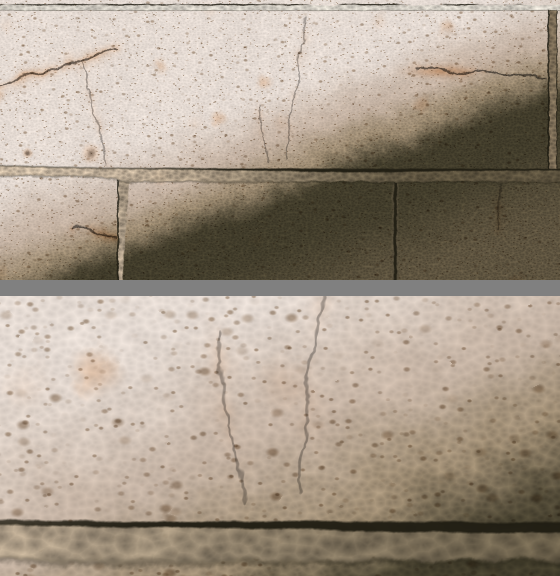
Top: the whole. Bottom: its middle third, enlarged.
Reproduce this texture procedurally as a WebGL 1 fragment shader.

```glsl
precision highp float;
// Weathered pale stone blocks with crumbling mortar, rusty cracks and a diagonal shadow.
uniform vec2 u_resolution;

float hash(vec2 p) {
  return fract(sin(dot(p, vec2(127.1, 311.7))) * 4375.85);
}

// Cellular noise: distance to the nearest point, and that point's random value.
vec2 cells(vec2 p) {
  vec2 id = floor(p), best = vec2(9.0, 0.0);
  for (int j = -1; j <= 1; j++) {
    for (int i = -1; i <= 1; i++) {
      vec2 c = id + vec2(float(i), float(j));
      float d = length(c + vec2(hash(c), hash(c + 37.0)) - p);
      if (d < best.x) best = vec2(d, hash(c + 71.0));
    }
  }
  return best;
}

// Layered, rotated sines, roughly -1 to 1.
float waves(vec2 p) {
  float sum = 0.0, amp = 0.5;
  for (int i = 0; i < 5; i++) {
    sum += amp * sin(p.x + 1.7 * sin(p.y)) * cos(p.y + 1.3 * sin(p.x * 0.7));
    p = mat2(1.6, 1.2, -1.2, 1.6) * p + 1.3;
    amp *= 0.6;
  }
  return sum;
}

float band(float x, float lo, float hi, float soft) {
  return smoothstep(lo - soft, lo + soft, x) * (1.0 - smoothstep(hi - soft, hi + soft, x));
}

// Distance to a wandering crack from a to b.
float crack(vec2 p, vec2 a, vec2 b) {
  vec2 d = b - a;
  p += 0.016 * vec2(waves(p * 17.0), waves(p.yx * 19.0 + 4.0));
  return length(p - a - d * clamp(dot(p - a, d) / dot(d, d), 0.0, 1.0));
}

void main() {
  vec2 p = gl_FragCoord.xy / u_resolution.y;
  float soft = 0.8 / u_resolution.y;
  float rough = waves(p * 42.0);
  float blotch = waves(p * 7.0);

  // Stone tone, from deep shade through a warm penumbra to sunlit
  float lit = p.y - 0.37 * (p.x - 0.15) + 0.035 * blotch + 0.012 * rough;
  vec3 stone = mix(vec3(0.37, 0.33, 0.25), vec3(0.26, 0.24, 0.17), smoothstep(-0.5, -0.15, lit));
  stone = mix(stone, vec3(0.62, 0.55, 0.45), smoothstep(-0.05, 0.08, lit));
  stone = mix(stone, vec3(0.78, 0.71, 0.65), smoothstep(0.05, 0.2, lit));
  stone = mix(stone, vec3(0.90, 0.86, 0.83), smoothstep(0.17, 0.4, lit));
  float sun = smoothstep(-0.05, 0.2, lit);

  // Fine grain and scattered pits at three sizes
  float grain = cells(p * vec2(95.0, 125.0)).x - 0.45;
  stone *= 1.0 + grain * mix(0.3, 0.1, sun) + 0.03 * rough;
  for (int i = 0; i < 3; i++) {
    vec2 pit = cells(p * vec2(24.0, 34.0) * (1.0 + 0.8 * float(i)) + 13.0 * float(i));
    float depth = smoothstep(0.55, 1.0, pit.y) * (1.0 - smoothstep(0.06, 0.24, pit.x));
    stone *= mix(vec3(1.0), vec3(0.66, 0.59, 0.51), depth * 0.75);
  }

  // Rust stains: faint scattered blooms and two dark spots low on the upper block
  vec2 bloom = cells(p * 4.3 + 0.05 * rough);
  float rust = 0.35 * smoothstep(0.6, 1.0, bloom.y) * (1.0 - smoothstep(0.0, 0.17, bloom.x));
  for (int i = 0; i < 2; i++) {
    float k = float(i);
    float d = length(p - vec2(0.097 + 0.228 * k, 0.453)) + 0.005 * rough;
    float size = 0.013 + 0.012 * k;
    rust += 0.4 * (1.0 - smoothstep(0.0, size * 1.8, d));
    stone *= 1.0 - 0.4 * (1.0 - smoothstep(0.0, size, d));
  }

  // Cracks: long level ones bleed rust, upright ones stay thin
  float level = min(crack(p, vec2(-0.02, 0.69), vec2(0.42, 0.82)),
                    crack(p, vec2(1.49, 0.755), vec2(1.95, 0.725)));
  level = min(level, crack(p, vec2(0.27, 0.19), vec2(0.42, 0.155)));
  float upright = min(crack(p, vec2(0.29, 0.78), vec2(0.39, 0.41)),
                      crack(p, vec2(1.09, 0.95), vec2(1.02, 0.43)));
  upright = min(upright, crack(p, vec2(0.92, 0.62), vec2(0.95, 0.42)));
  upright = min(upright, crack(p, vec2(1.78, 0.34), vec2(1.785, 0.18)));
  float bleed = smoothstep(-0.3, 0.6, waves(p * 9.0 + 2.0));
  rust += bleed * (0.6 * exp(-level * 75.0) + 0.25 * exp(-upright * 90.0));
  rust += 0.45 * exp(-dot(p - vec2(1.56, 0.745), (p - vec2(1.56, 0.745)) * vec2(120.0, 3000.0)));
  stone = mix(stone, stone * vec3(0.86, 0.61, 0.38), clamp(rust, 0.0, 1.0));
  stone *= 1.0 - 0.5 * (1.0 - smoothstep(0.001, 0.003 + soft, level));
  stone *= 1.0 - 0.28 * (1.0 - smoothstep(0.0006, 0.0022 + soft, upright));

  // Mortar beds: bright at the top, tan in the middle, ragged at the edges
  float seam = 0.394 + 0.014 * exp(-p.x * 2.5) + 0.002 * rough;
  float under = mix(0.372, 0.351, smoothstep(0.3, 0.5, p.x)) + 0.006 * rough;
  float crumb = cells(p * vec2(48.0, 70.0)).x;
  vec3 tan_ = mix(vec3(0.76, 0.69, 0.60), vec3(0.37, 0.33, 0.25), smoothstep(0.2, 1.65, p.x));
  tan_ *= 0.82 + 0.4 * crumb + 0.16 * rough;
  vec3 lime = vec3(0.84, 0.82, 0.78) * (0.85 + 0.3 * crumb + 0.1 * rough);
  float lower = 1.0 - smoothstep(under - soft, under + soft, p.y);
  float upper = band(p.y, seam, 0.965, soft);

  // Upright joints: one closes the upper course, two split the lower
  float shift = 0.004 * rough;
  float jointA = lower * band(p.x + shift, 0.423, mix(0.437, 0.46, p.y * 2.8), 0.003);
  float jointB = lower * band(p.x + shift, 1.40, 1.422, 0.004);
  float jointC = upper * band(p.x + shift, 1.96, 1.989, 0.003);
  vec3 color = stone;
  color = mix(color, tan_, 0.9 * band(p.y, under, seam, 0.003));
  color = mix(color, tan_ * 0.9, max(jointA, 0.6 * jointB));
  color = mix(color, vec3(0.50, 0.44, 0.35) * (0.75 + 0.5 * crumb), jointC);
  color = mix(color, lime, band(p.y + 0.003 * rough, 0.963, 0.981, 0.002));

  // Dark gaps where mortar has pulled away
  float open = exp(-pow((p.x - 1.28) * 3.2, 2.0));
  float gap = band(p.y, seam - 0.003 - 0.007 * open, seam + 0.003, soft + 0.001)
            * mix(0.45, 0.95, smoothstep(0.3, 0.9, p.x));
  gap = max(gap, 0.3 * band(p.y, under - 0.005, under + 0.002, 0.004));
  gap = max(gap, lower * 0.8 * band(p.x + shift, 0.418, 0.424, 0.002));
  gap = max(gap, lower * 0.9 * band(p.x + shift, 1.406, 1.416, 0.003));
  gap = max(gap, upper * 0.85 * band(p.x + shift, 1.955, 1.961, 0.002));
  gap = max(gap, upper * 0.7 * band(p.x + shift, 1.987, 1.991, 0.002));
  float flake = smoothstep(-0.35, 0.3, waves(vec2(p.x * 8.0, 1.0)));
  gap = max(gap, flake * 0.85 * band(p.y + 0.003 * rough, 0.981, 0.986, 0.002));
  gap = max(gap, 0.35 * band(p.y + 0.002 * rough, 0.961, 0.964, 0.002));
  color = mix(color, vec3(0.12, 0.11, 0.07), gap);

  gl_FragColor = vec4(color, 1.0);
}
```
